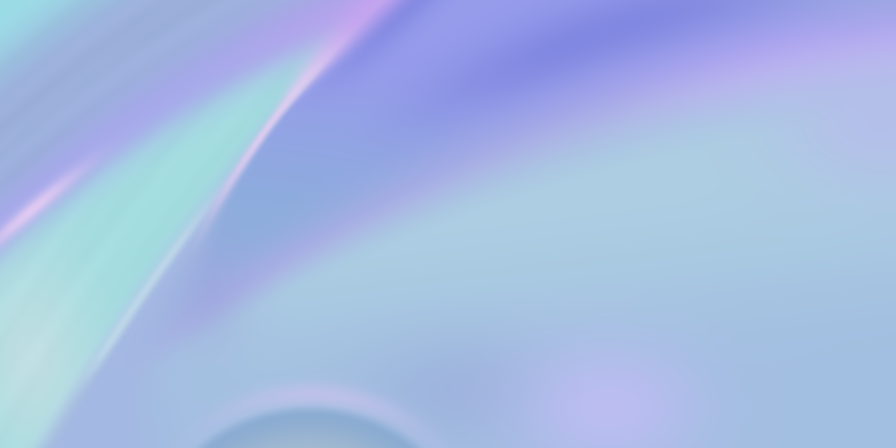
Give the GLSL for this background, as a WebGL 2 fragment shader.

```glsl
#version 300 es
// Soft iridescent folds in mint, periwinkle and lilac with satin highlights.
precision highp float;
uniform vec2 u_resolution;
out vec4 outColor;

// Palette
const vec3 AQUA = vec3(0.675, 0.805, 0.885);
const vec3 SKY = vec3(0.635, 0.745, 0.88);
const vec3 STEEL = vec3(0.61, 0.69, 0.86);
const vec3 TEAL = vec3(0.55, 0.68, 0.86);
const vec3 PERIWINKLE = vec3(0.59, 0.61, 0.92);
const vec3 INDIGO = vec3(0.48, 0.51, 0.87);
const vec3 LILAC = vec3(0.68, 0.68, 0.90);
const vec3 ORCHID = vec3(0.77, 0.68, 0.96);
const vec3 VIOLET = vec3(0.66, 0.65, 0.93);
const vec3 MINT = vec3(0.64, 0.865, 0.875);
const vec3 PEARL = vec3(0.77, 0.87, 0.89);
const vec3 SHINE = vec3(0.90, 0.80, 0.95);

// Curves as constant, linear and quadratic coefficients
const vec3 FOLD = vec3(-0.037, 0.764, -0.161);  // height over x
const vec3 BAND = vec3(0.47, 0.88, -0.32);      // height over x
const vec3 RIDGE = vec3(0.34, 0.016, 0.504);    // x over height
const vec3 HEM = vec3(0.10, 0.58, 0.17);        // x over height

// Dome at the lower edge
const vec2 DOME_CENTER = vec2(0.69, -0.24);
const vec2 DOME_RADII = vec2(0.36, 0.33);

float curve(vec3 k, float t) {
  return k.x + t * (k.y + t * k.z);
}

float bell(float d, float width) {
  return exp(-d * d / (width * width));
}

// Elliptical glow with soft falloff
float glow(vec2 p, vec2 center, vec2 size) {
  vec2 q = (p - center) / size;
  return exp(-dot(q, q));
}

// Fine satin grain running along a fold
float satin(float d, float along) {
  return 0.6 * sin(46.0 * d + 3.0 * along) + 0.4 * sin(97.0 * d - 2.0 * along);
}

// Pale field below the long fold
vec3 lowerField(vec2 p) {
  vec3 c = mix(SKY, AQUA, smoothstep(0.05, 0.55, p.y + 0.12 * (1.0 - p.x)));
  c = mix(c, STEEL, 0.75 * glow(p, vec2(1.04, 0.13), vec2(0.22, 0.12)));
  return mix(c, vec3(0.74, 0.74, 0.95), 0.95 * glow(p, vec2(1.36, 0.09), vec2(0.20, 0.14)));
}

// Blue sheet above the long fold, d is the height over the fold
vec3 upperSheet(vec2 p, float d) {
  vec3 c = mix(TEAL, PERIWINKLE, smoothstep(0.45, 0.95, p.y + 0.12 * (p.x - 0.6)));
  float stripe = bell(d - 0.225, 0.085) * smoothstep(0.75, 1.3, p.x);
  c = mix(c, INDIGO, 0.8 * stripe * (1.0 - 0.4 * smoothstep(1.4, 2.0, p.x)));
  c = mix(c, STEEL, 0.6 * glow(p, vec2(2.0, 1.03), vec2(0.32, 0.10)));
  float side = p.x - curve(RIDGE, p.y);
  c = mix(c, INDIGO, 0.75 * bell(side - 0.06, 0.06) * smoothstep(0.72, 1.0, p.y));
  vec3 rim = mix(LILAC, ORCHID, smoothstep(1.2, 1.8, p.x));
  float rimWidth = mix(0.08, 0.11, smoothstep(0.5, 1.6, p.x));
  return mix(c, rim, 0.85 * bell(d - 0.01, rimWidth));
}

// Mint panel and the slate sheet above it
vec3 leftPanel(vec2 p) {
  float d = p.y - curve(BAND, p.x);
  float inset = curve(HEM, p.y) - p.x;
  vec3 mint = mix(SKY, MINT, smoothstep(-0.03, 0.06, inset));
  mint = mix(mint, PEARL, 0.8 * glow(p, vec2(0.07, 0.20), vec2(0.14, 0.22)));
  mint += 0.008 * satin(inset, p.y);
  vec3 slate = mix(STEEL, vec3(0.61, 0.86, 0.90), smoothstep(0.29, 0.50, d + 0.1 * p.x));
  slate += 0.012 * satin(d, p.x) * bell(d - 0.2, 0.2);
  vec3 c = mix(mint, slate, smoothstep(-0.06, 0.06, d));
  vec3 sheen = mix(VIOLET, vec3(0.72, 0.62, 0.94), smoothstep(0.4, 0.8, p.x));
  c = mix(c, sheen, 0.8 * bell(d - 0.02, 0.075));
  return mix(c, SHINE, 0.9 * bell(d, 0.022) * bell(p.x - 0.07, 0.11));
}

// Shaded cap with a lilac halo
vec3 addDome(vec3 c, vec2 p) {
  float r = (length((p - DOME_CENTER) / DOME_RADII) - 1.0) * DOME_RADII.y;
  c = mix(c, vec3(0.76, 0.76, 0.92), 0.85 * bell(r - 0.03, 0.026) * bell(p.x - 0.72, 0.22));
  vec3 cap = mix(vec3(0.53, 0.66, 0.81), vec3(0.63, 0.72, 0.81), smoothstep(0.01, 0.10, -r));
  return mix(c, cap, 0.85 * smoothstep(0.012, -0.018, r));
}

void main() {
  vec2 p = gl_FragCoord.xy / u_resolution.y;
  p.x *= 2.0 * u_resolution.y / u_resolution.x;

  // Right side: field and sheet split by the long fold
  float d = p.y - curve(FOLD, p.x);
  float soft = mix(0.045, 0.11, smoothstep(0.4, 1.7, p.x));
  vec3 color = mix(lowerField(p), upperSheet(p, d), smoothstep(-soft, soft, d));
  color = mix(color, vec3(0.72, 0.72, 0.93), 0.65 * glow(p, vec2(1.97, 0.73), vec2(0.24, 0.15)));
  color = mix(color, vec3(0.62, 0.66, 0.87), 0.7 * glow(p, vec2(0.44, 0.36), vec2(0.11, 0.14)));
  color = addDome(color, p);

  // Blue-grey strip between the ridge and the hem
  float ridge = p.x - curve(RIDGE, p.y);
  float hem = p.x - curve(HEM, p.y);
  float ridgeSoft = mix(0.10, 0.012, smoothstep(0.15, 0.65, p.y));
  color = mix(color, vec3(0.64, 0.72, 0.885), smoothstep(ridgeSoft, -ridgeSoft, ridge));

  // Left panel, then thin highlights along both edges
  float hemSoft = mix(0.04, 0.014, smoothstep(0.05, 0.6, p.y));
  color = mix(color, leftPanel(p), smoothstep(hemSoft, -hemSoft, hem));
  float upper = smoothstep(0.40, 0.72, p.y);
  float hemLight = (1.0 - upper) * smoothstep(0.10, 0.25, p.y);
  color = mix(color, vec3(0.77, 0.87, 0.92), 0.75 * bell(hem, 0.015) * hemLight);
  vec3 edge = mix(SHINE, vec3(0.78, 0.64, 0.94), smoothstep(0.80, 0.97, p.y));
  float edgeWidth = 0.012 + 0.04 * smoothstep(0.72, 1.0, p.y);
  color = mix(color, edge, 0.85 * bell(ridge + 0.012, edgeWidth) * upper);
  outColor = vec4(clamp(color, 0.0, 1.0), 1.0);
}
```
